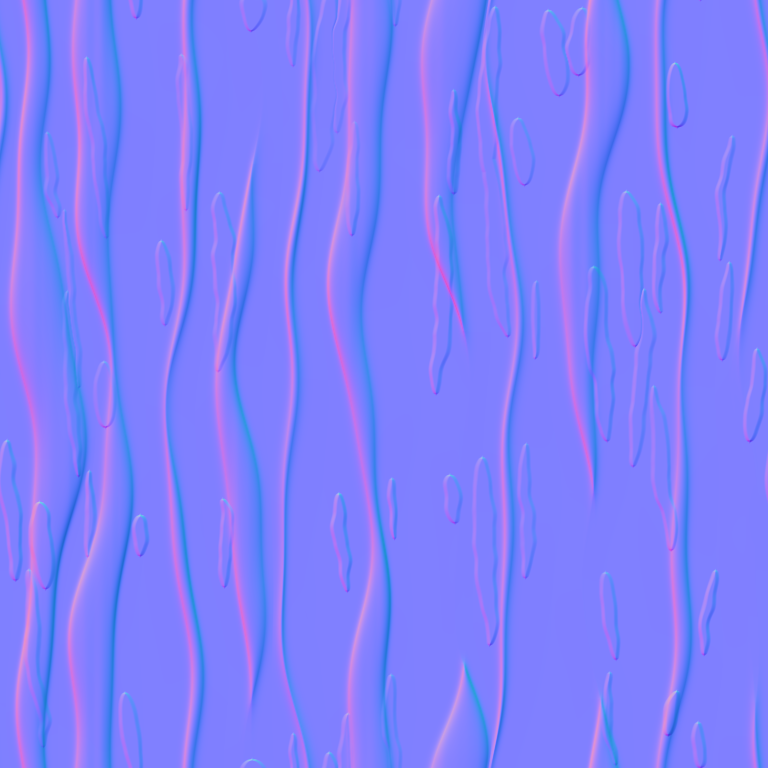
Give the GLSL for this texture map, as a three.js fragment shader.

```glsl
// Tangent-space normal map of old bark: long wavy grooves that open and close,
// with shallow ragged pits between them. A tiling height field is summed from
// both, and its slopes by central differences become the normal colour.

#define GROOVES 11
#define GROOVE_DEPTH 0.0056
#define WALL 0.0037
#define MEANDER 0.024
#define BOWL_SLOPE 0.13
#define STREAK 0.0007
#define PIT_GRID vec2(13.0, 4.0)
#define PIT_SHARE 0.48
#define PIT_DEPTH 0.0013
#define PIT_EDGE 0.0032
#define SAMPLE_STEP 0.001

const float TAU = 6.28318;

varying vec2 vUv;

float hash(vec2 p) {
  vec3 q = fract(vec3(p.xyx) * 0.1031);
  q += dot(q, q.yzx + 33.33);
  return fract((q.x + q.y) * q.z);
}

// Value noise that repeats after the given number of cells
float noise(vec2 p, vec2 period) {
  vec2 i = floor(p);
  vec2 f = fract(p);
  f = f * f * (3.0 - 2.0 * f);
  vec2 a = mod(i, period);
  vec2 b = mod(i + 1.0, period);
  return mix(mix(hash(a), hash(vec2(b.x, a.y)), f.x),
             mix(hash(vec2(a.x, b.y)), hash(b), f.x), f.y);
}

float tiledNoise(vec2 uv, vec2 cells) {
  return noise(uv * cells, cells);
}

// Slow periodic sway along the height
float sway(float y, float seed) {
  return 0.6 * sin(TAU * (y + hash(vec2(seed, 1.0))))
       + 0.35 * sin(TAU * (2.0 * y + hash(vec2(seed, 2.0))))
       + 0.15 * sin(TAU * (4.0 * y + hash(vec2(seed, 3.0))));
}

// Wall from 0 outside to 1 inside, steepest at the lip
float wall(float inside, float soft) {
  return inside < 0.0 ? 0.35 * exp(inside / (0.54 * soft))
                      : 1.0 - 0.65 * exp(-inside / soft);
}

float grooveHeight(vec2 uv) {
  float height = 0.0;
  float streaks = tiledNoise(uv, vec2(90.0, 3.0));
  for (int i = 0; i < GROOVES; i++) {
    float id = float(i);
    float seed = id * 7.0 + 5.0;
    float size = hash(vec2(seed, 4.0));
    float start = hash(vec2(seed, 5.0));
    float span = mix(0.6, 1.6, hash(vec2(seed, 6.0)));

    // Width sways, and shorter grooves taper to closed points
    float width = 0.006 + 0.065 * size * size * size;
    width *= 1.0 + 0.7 * sway(uv.y, seed + 2.0);
    width += 0.005 * sway(uv.y, seed + 3.0);
    float t = fract(uv.y + start) / span;
    float open = smoothstep(0.0, 0.3, t) * (1.0 - smoothstep(0.75, 1.0, t));
    width = mix(-0.012, width, span > 1.0 ? 1.0 : open);

    float center = (id + 0.2 + 0.6 * hash(vec2(seed, 7.0))) / float(GROOVES);
    center += MEANDER * sway(uv.y, seed + 1.0);
    float x = fract(uv.x - center + 0.5) - 0.5;
    float left = x + 0.5 * width;
    float right = 0.5 * width - x;

    // Each wall changes between crisp and soft along its length
    float softLeft = WALL * mix(0.6, 1.9, tiledNoise(vec2(start, uv.y), vec2(17.0, 5.0)));
    float softRight = WALL * mix(0.7, 2.2, tiledNoise(vec2(size, uv.y), vec2(19.0, 4.0)));
    float cut = wall(left, softLeft) * wall(right, softRight);
    float narrowBoost = 1.0 + 1.2 * exp(-max(width, 0.0) / 0.006);
    float bowl = max(left, 0.0) * max(right, 0.0) / max(width, 0.004);
    float depth = GROOVE_DEPTH * cut * narrowBoost + BOWL_SLOPE * bowl;
    height = min(height, -depth - STREAK * streaks * cut);
  }
  return height;
}

// Distance to the nearest pit; overlapping pits merge into forks
float pitDistance(vec2 uv, float layer) {
  vec2 grid = uv * PIT_GRID + layer * 0.5;
  vec2 base = floor(grid);
  float nearest = 1.0;
  for (int j = -1; j <= 1; j++) {
    for (int i = -1; i <= 1; i++) {
      vec2 cell = base + vec2(float(i), float(j));
      vec2 key = mod(cell, PIT_GRID) + layer * 41.0 + 3.0;
      if (hash(key + 50.0) > PIT_SHARE) continue;
      vec2 jitter = vec2(hash(key + 11.0), hash(key + 23.0)) - 0.5;
      vec2 d = (grid - cell - 0.5 - 0.7 * jitter) / PIT_GRID;
      float len = mix(0.02, 0.13, hash(key + 31.0));
      float t = d.y / len;
      d.x += d.y * 0.22 * (hash(key + 37.0) - 0.5);
      float w = mix(0.004, 0.015, hash(key + 43.0)) * (1.0 + 0.5 * t * jitter.x);
      w *= sqrt(max(1.0 - t * t, 0.0));
      nearest = min(nearest, abs(d.x) - w + max(abs(d.y) - len, 0.0));
    }
  }
  return nearest;
}

float surfaceHeight(vec2 uv) {
  vec2 ragged = uv;
  ragged.x += 0.012 * (tiledNoise(uv, vec2(14.0, 16.0)) - 0.5);
  ragged.x += 0.005 * (tiledNoise(uv, vec2(30.0, 48.0)) - 0.5);
  float d = min(pitDistance(ragged, 0.0), pitDistance(ragged, 1.0));
  float pit = 1.0 - smoothstep(-PIT_EDGE, PIT_EDGE, d);
  float strength = 0.5 + tiledNoise(uv, vec2(9.0, 6.0));
  return grooveHeight(uv) - PIT_DEPTH * strength * pit;
}

void main() {
  vec2 e = vec2(SAMPLE_STEP, 0.0);
  vec2 slope = vec2(surfaceHeight(vUv + e.xy) - surfaceHeight(vUv - e.xy),
                    surfaceHeight(vUv + e.yx) - surfaceHeight(vUv - e.yx));
  slope /= 2.0 * SAMPLE_STEP;
  // Green points down the canvas
  vec3 normal = normalize(vec3(-slope.x, slope.y, 1.0));
  gl_FragColor = vec4(0.5 + 0.5 * normal, 1.0);
}
```
